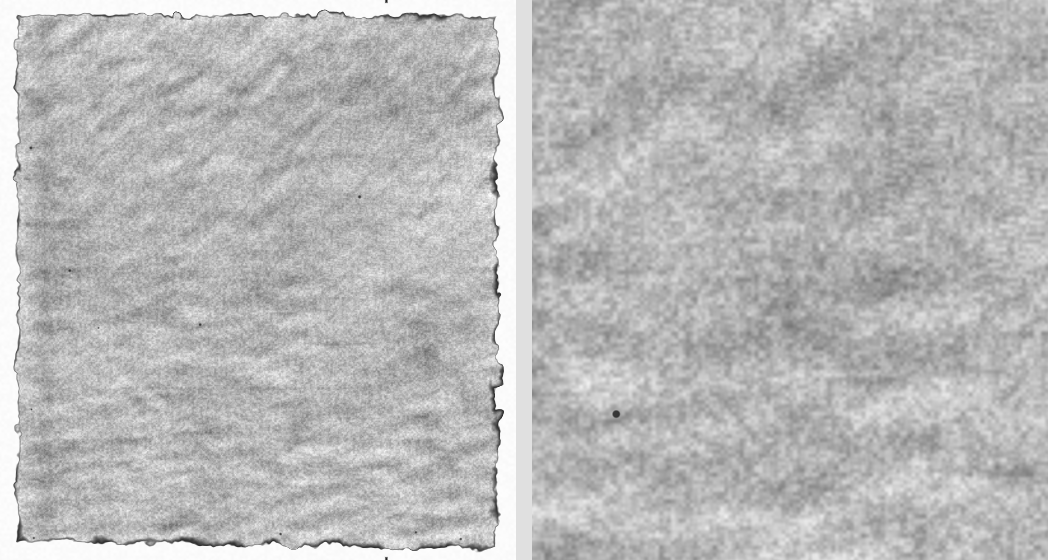
Left: the whole. Right: its middle third, enlarged.
This texture is drawn by a Shadertoy shader. Its source:

```glsl
// Grey handmade paper sheet with ragged, dark-rimmed deckle edges on a white ground.

const float GROUND = 0.985;
const float PAPER = 0.722;
const float INK = 0.13;

float hash(vec2 p) {
    return fract(sin(dot(p, vec2(127.1, 311.7))) * 43758.5);
}

// Smooth value noise, centred on zero
float noise(vec2 p) {
    vec2 i = floor(p), f = fract(p);
    f = f * f * (3.0 - 2.0 * f);
    float low = mix(hash(i), hash(i + vec2(1, 0)), f.x);
    float high = mix(hash(i + vec2(0, 1)), hash(i + vec2(1, 1)), f.x);
    return mix(low, high, f.y) - 0.5;
}

float fbm(vec2 p) {
    float sum = 0.0, amp = 0.5;
    for (int i = 0; i < 4; i++) {
        sum += amp * noise(p);
        p = p * 2.03 + 17.3;
        amp *= 0.5;
    }
    return sum;
}

// Side-lit fibres stretched along a given angle
float fibres(vec2 p, float angle, vec2 scale) {
    float c = cos(angle), s = sin(angle);
    vec2 q = vec2(c * p.x + s * p.y, c * p.y - s * p.x) * scale;
    return fbm(q) - fbm(q + vec2(0.25, 0.6));
}

// Soft vertical fold at x
float fold(float x, float centre, float width) {
    float t = (x - centre) / width;
    return exp(-t * t);
}

// Soft round patch
float patchAt(vec2 p, vec2 centre, vec2 size) {
    vec2 t = (p - centre) / size;
    return exp(-dot(t, t));
}

// Distance inside the ragged sheet, positive on the paper
float sheet(vec2 p, float width) {
    float sides = min(p.x - 0.032, width - 0.033 - p.x);
    float ends = min(p.y - 0.036 + 0.018 * p.x, 0.973 - p.y);
    float rough = mix(0.55, 1.0, smoothstep(0.0, 0.5, p.x));
    float jag = 0.013 * noise(p * 27.0) + 0.009 * noise(p * 71.0) + 0.005 * noise(p * 160.0);
    float teeth = 0.013 * smoothstep(0.2, 0.48, noise(p * 38.0 + 9.0));
    return min(sides, ends) + rough * (jag + teeth);
}

// Sparse dark dots, at most one in each grid cell
float specks(vec2 p, float cells, float share, float px) {
    vec2 id = floor(p * cells);
    vec2 spot = 0.2 + 0.6 * vec2(hash(id + 3.1), hash(id + 7.7));
    float radius = mix(0.0008, 0.0026, hash(id + 5.3));
    float dist = length(fract(p * cells) - spot) / cells;
    return step(hash(id), share) * (1.0 - smoothstep(radius - px, radius + px, dist));
}

// Short registration tick centred at c
float tick(vec2 p, vec2 c, float px) {
    vec2 d = abs(p - c) - vec2(0.002, 0.005);
    return 1.0 - smoothstep(-px, px, max(d.x, d.y));
}

float paperTone(vec2 p, float d) {
    float tone = PAPER;

    // Broad shading: folds, stains and a pale border
    float wear = 0.6 + 1.6 * fbm(p * 14.0 + 4.0);
    tone -= 0.11 * wear * fold(p.x, 0.082, 0.017);
    tone -= 0.07 * wear * fold(p.x, 0.765, 0.02) * smoothstep(0.55, 0.35, p.y);
    tone -= 0.075 * patchAt(p, vec2(0.72, 0.83), vec2(0.17, 0.09));
    tone += 0.04 * patchAt(p, vec2(0.82, 0.66), vec2(0.1, 0.16));
    tone += 0.085 * exp(-max(d, 0.0) / 0.022);

    // Mottling and dark clumps
    float mottle = fbm(p * vec2(8.0, 11.0));
    tone += 0.16 * mottle;
    tone -= 0.09 * smoothstep(0.1, 0.3, fbm(p * vec2(17.0, 24.0) + 31.0));

    // Fibres level out towards the bottom of the sheet
    float level = fibres(p, 0.2, vec2(18.0, 42.0));
    float slanted = fibres(p + 2.0, 0.68, vec2(20.0, 40.0));
    tone += 0.31 * mix(level, slanted, smoothstep(0.2, 0.9, p.y));
    tone -= 0.07 * smoothstep(0.28, 0.48, noise(p * vec2(8.0, 75.0) + 12.0));

    // Fine grain
    return tone + 0.16 * noise(p * 250.0) + 0.13 * noise(p * 440.0 + 5.0);
}

void mainImage(out vec4 fragColor, in vec2 fragCoord) {
    float px = 1.0 / iResolution.y;
    vec2 p = fragCoord * px;
    float width = iResolution.x * px;
    float d = sheet(p, width);

    // Broken dark rim, heavier to the right and below
    float heavy = max(smoothstep(0.5, 0.9, p.x), smoothstep(0.15, 0.02, p.y));
    float patchy = smoothstep(-0.35, 0.35, noise(p * 33.0 + 21.0));
    float rimWidth = 0.003 + (0.003 + 0.009 * heavy) * patchy;
    float rim = (1.0 - smoothstep(0.0, rimWidth, d)) * mix(0.55, 0.95, patchy);

    float tone = mix(paperTone(p, d), INK, rim);
    tone = mix(tone, INK, 0.85 * specks(p, 13.0, 0.1, px));

    // Sheet over the ground, with ticks at top and bottom
    float ground = GROUND + 0.02 * noise(p * 200.0);
    float ticks = max(tick(p, vec2(0.69, 1.0), px), tick(p, vec2(0.69, 0.0), px));
    ground = mix(ground, INK, ticks);
    float shade = mix(ground, tone, smoothstep(-px, px, d));
    fragColor = vec4(vec3(clamp(shade, 0.0, 1.0)), 1.0);
}
```
